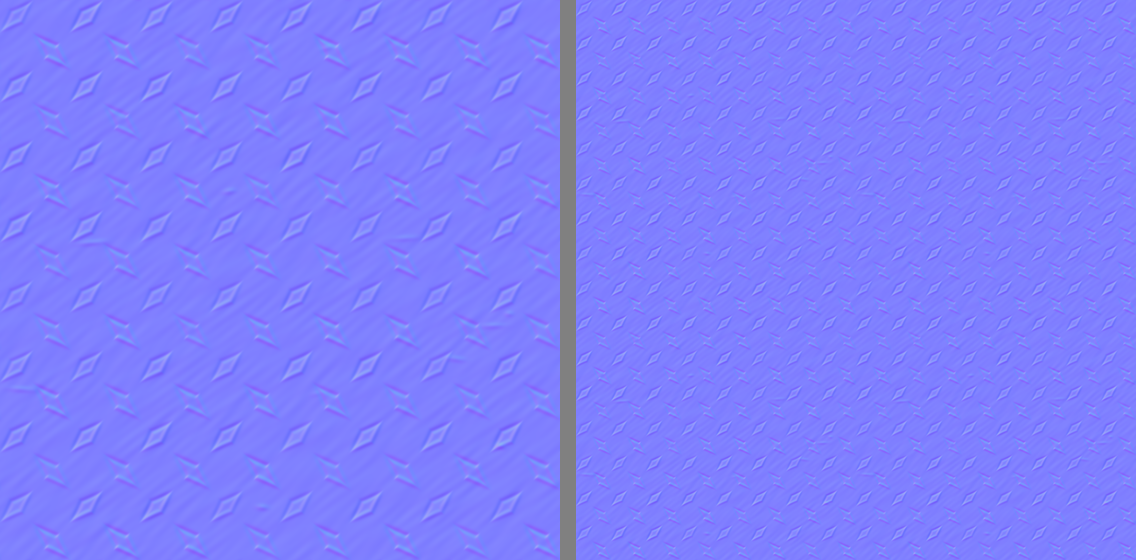
Left, the tile; right, the same tile 2 across and 2 down.
Give the GLSL for this texture map, as a Shadertoy shader.

```glsl
// Normal map of worn tread plate: 8 x 8 cells, each with two crossed lozenges.
// Lozenge rims, brushed grain (layered sines) and small dents add up to one
// height field, whose slopes are encoded as colour with green pointing down.

const float CELLS = 8.0;
const float TAU = 6.2831853;

float hash(vec2 p) {
    return fract(sin(dot(p, vec2(127.1, 311.7))) * 43758.5);
}

// Rim of a lozenge: a ridge on its upper left edges, a groove on the others.
float lozenge(vec2 p, vec2 center, vec2 axis, vec2 size) {
    vec2 shifted = p - center + 0.5;
    vec2 id = mod(floor(shifted), CELLS);
    vec2 local = fract(shifted) - 0.5;
    vec2 side = vec2(-axis.y, axis.x);
    vec2 q = vec2(dot(local, axis), dot(local, side));

    vec2 softSign = q / sqrt(q * q + 0.0003);
    vec2 slant = normalize(size.yx);
    float dist = dot(q * softSign, slant) - size.x * slant.x;
    vec2 outward = axis * slant.x * softSign.x + side * slant.y * softSign.y;

    float wear = mix(0.85, 1.15, hash(id + center));
    float tipFade = exp(-pow(abs(q.x) / (size.x * 1.15), 6.0));
    float rim = exp(-dist * dist / 0.0014) * tipFade;
    return wear * rim * dot(outward, vec2(-0.65, 0.76));
}

// Brushed grain: sines with whole wave numbers, nearly all across one diagonal.
float grain(vec2 uv) {
    float h = 0.0;
    for (int i = 0; i < 30; i++) {
        float n = float(i);
        float across = 8.0 + 2.0 * n;
        float along = (hash(vec2(n, 3.0)) - 0.5) * 22.0;
        vec2 k = round(across * vec2(0.66, -0.75) + along * vec2(0.75, 0.66));
        h += sin(TAU * (dot(k, uv) + hash(vec2(n, 8.0)))) / length(k);
    }
    return h;
}

// Scattered short dents, wrapped around the tile.
float dents(vec2 uv) {
    float h = 0.0;
    for (int i = 0; i < 11; i++) {
        float n = float(i);
        vec2 center = vec2(hash(vec2(n, 1.7)), hash(vec2(n, 5.3)));
        vec2 d = (fract(uv - center + 0.5) - 0.5) * CELLS;
        float angle = mix(-0.3, 0.5, hash(vec2(n, 9.1)));
        float c = cos(angle), s = sin(angle);
        d = vec2(c * d.x + s * d.y, c * d.y - s * d.x);
        d /= vec2(mix(0.06, 0.18, hash(vec2(n, 6.4))), 0.04);
        h += exp(-dot(d, d)) * mix(0.4, 1.0, hash(vec2(n, 2.2)));
    }
    return h;
}

float height(vec2 p) {
    vec2 uv = p / CELLS;
    float rising = lozenge(p, vec2(0.235, 0.765), vec2(0.72, 0.694), vec2(0.25, 0.092));
    float falling = lozenge(p, vec2(0.74, 0.265), vec2(0.72, -0.694), vec2(0.29, 0.105));
    return 0.0115 * rising + 0.024 * falling
         + 0.0085 * grain(uv) - 0.008 * dents(uv);
}

void mainImage(out vec4 fragColor, in vec2 fragCoord) {
    vec2 p = fragCoord / iResolution.xy * CELLS;

    // Central differences give the slope, softened by the sample spacing.
    vec2 e = vec2(0.012, 0.0);
    vec2 slope = vec2(height(p + e.xy) - height(p - e.xy),
                      height(p + e.yx) - height(p - e.yx)) / (2.0 * e.x);

    vec3 normal = normalize(vec3(-0.75 * slope.x, slope.y, 1.0));
    fragColor = vec4(0.5 + 0.5 * normal, 1.0);
}
```
